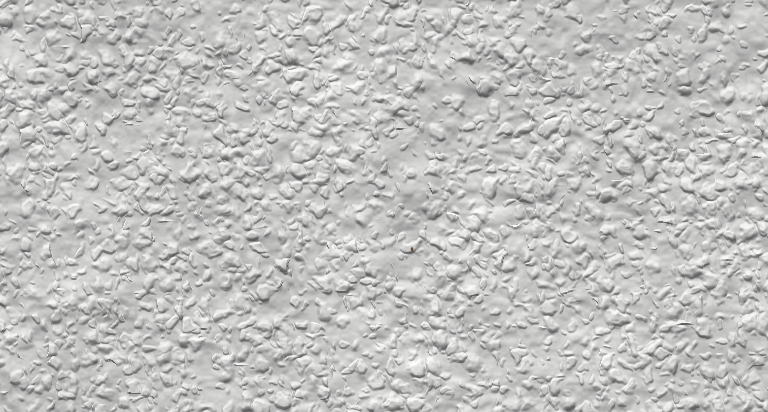
This texture is drawn by a Shadertoy shader. Its source:

```glsl
// Rough-cast white wall paint: ragged plaster grains merging into clusters on a wavy wall.
// A height field of scattered warped domes is lit from above, with short cast shadows.
// All lengths are in units of the canvas height.

const vec3  LIGHT_DIR     = vec3(-0.12, 0.76, 0.64);
const float AMBIENT       = 0.495;   // tone where no light arrives
const float DIFFUSE       = 0.44;    // tone added by full light
const float GRAIN_GLOW    = 0.035;   // grains are slightly paler than the wall
const float MOTTLE        = 0.06;    // broad uneven brightness
const float SHADOW_DEPTH  = 0.13;
const float SHADOW_SLOPE  = 0.45;    // rise of the shadow ray
const float SLOPE_STEP    = 0.0038;
const float COARSE_CELL   = 0.047;   // spacing of the largest grains
const float CELL_SHRINK   = 0.68;    // spacing ratio between grain layers
const int   GRAIN_LAYERS  = 3;
const float LAYER_THINNING = 0.17;   // finer layers hold fewer grains
const float GRAIN_HEIGHT  = 0.36;    // relative to grain radius
const float CLUSTER_SCALE = 12.0;
const vec3  SHADE_TINT    = vec3(1.0, 1.0, 0.998);
const vec3  LIT_TINT      = vec3(1.0, 1.0, 0.994);
const vec3  RUST          = vec3(0.30, 0.20, 0.12);
const vec2  RUST_SPOT     = vec2(1.0, 0.395);

vec3 hash3(vec2 p) {
    vec3 q = fract(p.xyx * vec3(0.1031, 0.1030, 0.0973));
    q += dot(q, q.yxz + 33.33);
    return fract((q.xxy + q.yzz) * q.zyx);
}

// Smooth value noise, three independent channels in 0..1
vec3 noise3(vec2 p) {
    vec2 i = floor(p), f = fract(p);
    vec2 w = f * f * f * (f * (f * 6.0 - 15.0) + 10.0);
    return mix(mix(hash3(i), hash3(i + vec2(1, 0)), w.x),
               mix(hash3(i + vec2(0, 1)), hash3(i + vec2(1, 1)), w.x), w.y);
}

// One layer of scattered elliptic domes
float grainLayer(vec2 p, float cellSize, float density, vec2 seed) {
    vec2 g = p / cellSize;
    vec2 home = floor(g);
    float relief = 0.0;
    for (int y = -1; y <= 1; y++)
    for (int x = -1; x <= 1; x++) {
        vec2 cell = home + vec2(x, y);
        vec3 place = hash3(cell + seed);
        if (place.z > density) continue;
        vec3 form = hash3(cell + seed + 211.0);
        vec2 d = g - cell - 0.5 - 0.8 * (place.xy - 0.5);
        float angle = 3.14159 * form.x;
        float c = cos(angle), s = sin(angle);
        d = mat2(c, -s, s, c) * d;
        float stretch = mix(1.0, 1.3, form.y);
        float radius = mix(0.32, 0.54, form.z);
        float dist = length(d * vec2(1.0 / stretch, stretch)) / radius;
        float flatTop = mix(0.0, 0.5, fract(form.x * 7.0 + form.y));
        float dome = 1.0 - smoothstep(flatTop, 1.0, dist);
        relief = max(relief, dome * radius * GRAIN_HEIGHT);
    }
    return relief * cellSize;
}

// All grains: ragged outlines, layers flowing into each other
float grains(vec2 p) {
    vec2 q = p + 0.017 * (noise3(p * 40.0).xy - 0.5)
               + 0.005 * (noise3(p * 100.0 + 17.0).xy - 0.5);
    float density = mix(0.45, 1.0, smoothstep(0.2, 0.7, noise3(p * CLUSTER_SCALE + 5.0).x));
    float relief = 0.0, cellSize = COARSE_CELL;
    for (int i = 0; i < GRAIN_LAYERS; i++) {
        float share = density * (0.84 - LAYER_THINNING * float(i));
        float layer = grainLayer(q, cellSize, share, vec2(37.0, 71.0) * float(i + 1));
        relief = length(vec2(relief, layer));
        cellSize *= CELL_SHRINK;
    }
    return relief;
}

// Painted ground: waves, soft lumps and fine roughness
float wall(vec2 p) {
    vec2 bent = p + 0.02 * noise3(p * 20.0 + 41.0).xy;
    return 0.011 * noise3(p * 11.0).z
         + 0.0085 * noise3(bent * 27.0 + 9.0).z
         + 0.0038 * noise3(bent * 58.0 + 23.0).z
         + 0.0007 * noise3(p * 120.0 + 3.0).z;
}

float height(vec2 p) {
    return wall(p) + grains(p);
}

// Soft occlusion by relief standing towards the light
float castShadow(vec2 p, float h) {
    vec2 toLight = normalize(LIGHT_DIR.xy);
    float blocked = 0.0;
    for (int i = 1; i <= 3; i++) {
        float t = 0.0045 * float(i);
        blocked = max(blocked, height(p + toLight * t) - h - t * SHADOW_SLOPE);
    }
    return smoothstep(0.0, 0.005, blocked);
}

void mainImage(out vec4 fragColor, in vec2 fragCoord) {
    vec2 p = fragCoord / iResolution.y;

    // Surface normal from the height field
    float grain = grains(p);
    float h = wall(p) + grain;
    vec2 slope = vec2(height(p + vec2(SLOPE_STEP, 0.0)),
                      height(p + vec2(0.0, SLOPE_STEP))) - h;
    vec3 normal = normalize(vec3(-slope / SLOPE_STEP, 1.0));

    // Lighting
    float lit = max(dot(normal, normalize(LIGHT_DIR)), 0.04);
    float tone = AMBIENT + DIFFUSE * lit
               + GRAIN_GLOW * smoothstep(0.001, 0.006, grain)
               + MOTTLE * (noise3(p * 6.0 + 31.0).y - 0.5)
               - SHADOW_DEPTH * castShadow(p, h);
    vec2 edge = fragCoord / iResolution.xy - 0.5;
    tone *= 1.01 - 0.07 * dot(edge, edge);

    // Near-neutral paint and one tiny rust fleck
    vec3 color = tone * mix(SHADE_TINT, LIT_TINT, smoothstep(0.6, 0.85, tone));
    vec2 fleck = (p - RUST_SPOT) * vec2(1.3, 0.8);
    color = mix(color, RUST, 0.85 * (1.0 - smoothstep(0.002, 0.006, length(fleck))));
    fragColor = vec4(clamp(color, 0.0, 1.0), 1.0);
}
```
